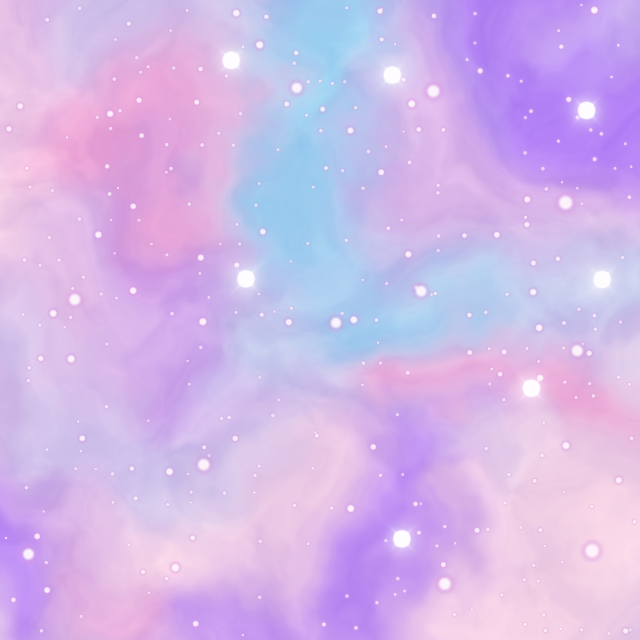
Give the GLSL for this background, as a Shadertoy shader.

```glsl
// Pastel nebula: soft capsule-shaped colour washes, bent by fractal noise,
// are blended over a lilac ground. Jittered grids then scatter fine dots,
// haloed discs and a few glowing sparkles on top.

#define WARP 0.36           // how far noise bends the washes
#define MOTTLE 0.16         // strength of the cloudy grain
#define DUST_CELLS 36.0
#define DUST_SHARE 0.15
#define DOT_CELLS 21.0
#define DOT_SHARE 0.36
#define DISC_CELLS 5.0
#define DISC_SHARE 0.32
#define SPARK_CELLS 4.0
#define SPARK_SHARE 0.42

const vec3 LILAC  = vec3(0.86, 0.71, 0.91);
const vec3 MIST   = vec3(0.78, 0.76, 0.92);
const vec3 BLUSH  = vec3(0.97, 0.83, 0.90);
const vec3 ROSE   = vec3(0.97, 0.64, 0.83);
const vec3 VIOLET = vec3(0.68, 0.47, 0.97);
const vec3 ORCHID = vec3(0.79, 0.60, 0.92);
const vec3 SKY    = vec3(0.55, 0.83, 0.95);
const vec3 PALE_SKY = vec3(0.76, 0.83, 0.94);

float hash(vec2 p) {
    return fract(sin(dot(p, vec2(12.9898, 78.233))) * 43758.55);
}

float noise(vec2 p) {
    vec2 i = floor(p), f = fract(p);
    f = f * f * f * (f * (f * 6.0 - 15.0) + 10.0);
    return mix(mix(hash(i), hash(i + vec2(1, 0)), f.x),
               mix(hash(i + vec2(0, 1)), hash(i + vec2(1, 1)), f.x), f.y);
}

float fbm(vec2 p) {
    float sum = 0.0, amp = 0.52;
    for (int i = 0; i < 5; i++) {
        sum += amp * noise(p);
        p = mat2(1.6, 1.2, -1.2, 1.6) * p + 3.7;
        amp *= 0.5;
    }
    return sum;
}

// Gaussian falloff around the segment a-b
float wash(vec2 p, vec2 a, vec2 b, float radius) {
    vec2 ab = b - a;
    float t = clamp(dot(p - a, ab) / dot(ab, ab), 0.0, 1.0);
    float d = length(p - a - ab * t) / radius;
    return exp(-d * d);
}

vec3 nebula(vec2 uv) {
    vec2 bend = vec2(fbm(uv * 3.5 + 2.0), fbm(uv * 3.5 + 19.0)) - 0.5;
    vec2 p = uv + WARP * bend;
    float cloud = fbm(p * 5.0 + 8.0);
    float density = 0.65 + 0.7 * cloud;

    // Ground and pale regions
    vec3 col = mix(LILAC, MIST, 0.75 * smoothstep(0.40, 0.68, fbm(p * 3.0 + 31.0)));
    col = mix(col, BLUSH, 0.55 * smoothstep(0.46, 0.70, fbm(p * 3.2 + 53.0)));
    col = mix(col, BLUSH, 0.95 * wash(p, vec2(0.90, 0.02), vec2(1.05, 0.25), 0.17));
    col = mix(col, BLUSH, 0.80 * wash(p, vec2(0.25, 0.17), vec2(0.48, 0.22), 0.10));
    col = mix(col, BLUSH, 0.80 * wash(p, vec2(0.95, 0.66), vec2(1.10, 0.68), 0.10));
    col = mix(col, BLUSH, 0.65 * wash(p, vec2(0.00, 0.95), vec2(0.02, 0.60), 0.14));
    col = mix(col, ORCHID, 0.75 * wash(p, vec2(0.27, 0.68), vec2(0.33, 0.42), 0.09));
    col = mix(col, MIST, 0.70 * wash(p, vec2(0.05, 0.40), vec2(0.36, 0.28), 0.08));

    // Blue stream bending across the middle
    col = mix(col, PALE_SKY, 0.75 * wash(p, vec2(0.48, 0.48), vec2(0.95, 0.54), 0.12));
    col = mix(col, SKY, density * 0.85 * wash(p, vec2(0.54, 1.05), vec2(0.47, 0.75), 0.09));
    col = mix(col, SKY, density * 0.60 * wash(p, vec2(0.50, 0.72), vec2(0.65, 0.50), 0.075));

    // Rose and violet clouds
    col = mix(col, ROSE, density * 0.75 * wash(p, vec2(0.14, 0.80), vec2(0.33, 0.80), 0.10));
    col = mix(col, ROSE, density * 0.65 * wash(p, vec2(0.68, 0.36), vec2(0.95, 0.33), 0.055));
    col = mix(col, ROSE, density * 0.45 * wash(p, vec2(0.06, 0.10), vec2(0.22, 0.05), 0.07));
    col = mix(col, VIOLET, density * 0.80 * wash(p, vec2(0.82, 1.02), vec2(1.02, 0.82), 0.14));
    col = mix(col, VIOLET, density * 0.65 * wash(p, vec2(0.71, 0.22), vec2(0.66, 0.10), 0.075));
    col = mix(col, VIOLET, density * 0.50 * wash(p, vec2(0.62, 0.06), vec2(0.32, 0.01), 0.065));
    col = mix(col, VIOLET, density * 0.70 * wash(p, vec2(-0.02, 0.26), vec2(0.00, 0.08), 0.07));

    float grain = fbm(p * 13.0) - 0.5;
    return col + MOTTLE * grain * vec3(0.9, 1.0, 0.4);
}

// Offset from a jittered star in canvas units; z is its random size, w its presence
vec4 scatter(vec2 uv, float cells, float share, float seed) {
    vec2 id = floor(uv * cells) + seed;
    vec2 centre = 0.22 + 0.56 * vec2(hash(id + 0.3), hash(id + 5.7));
    vec2 offset = (fract(uv * cells) - centre) / cells;
    return vec4(offset, hash(id + 11.1), step(hash(id + 17.9), share));
}

// Soft disc with a faint mauve rim
vec3 disc(vec3 col, float d, float radius, float opacity) {
    float rim = exp(-pow((d - radius * 1.25) / (radius * 0.45), 2.0));
    col = mix(col, vec3(0.85, 0.60, 0.88), 0.35 * rim * opacity);
    float core = 1.0 - smoothstep(radius * 0.55, radius * 1.2, d);
    return mix(col, vec3(1.0, 0.96, 0.99), core * opacity);
}

void mainImage(out vec4 fragColor, in vec2 fragCoord) {
    vec2 uv = fragCoord / iResolution.y;
    vec3 col = nebula(uv);

    vec4 s = scatter(uv, DUST_CELLS, DUST_SHARE, 3.0);
    col = disc(col, length(s.xy), 0.0020 + 0.0012 * s.z, s.w * 0.65);
    s = scatter(uv, DOT_CELLS, DOT_SHARE, 41.0);
    col = disc(col, length(s.xy), 0.0027 + 0.0033 * s.z * s.z, s.w * (0.6 + 0.35 * s.z));
    s = scatter(uv, DISC_CELLS, DISC_SHARE, 73.0);
    col = disc(col, length(s.xy), 0.0085 + 0.003 * s.z, s.w * 0.95);

    // Sparkles: bright core, round glow and short diagonal rays
    s = scatter(uv, SPARK_CELLS, SPARK_SHARE, 107.0);
    float d = length(s.xy);
    vec2 diagonal = abs(vec2(s.x + s.y, s.x - s.y)) * 0.707;
    float rays = exp(-min(diagonal.x, diagonal.y) / 0.0022 - d / 0.011);
    float glow = 0.6 * exp(-d * d / 0.0005) + rays + 1.0 - smoothstep(0.009, 0.016, d);
    col = mix(col, vec3(1.0, 0.99, 1.0), s.w * min(glow, 1.0));

    fragColor = vec4(clamp(col, 0.0, 1.0), 1.0);
}
```
